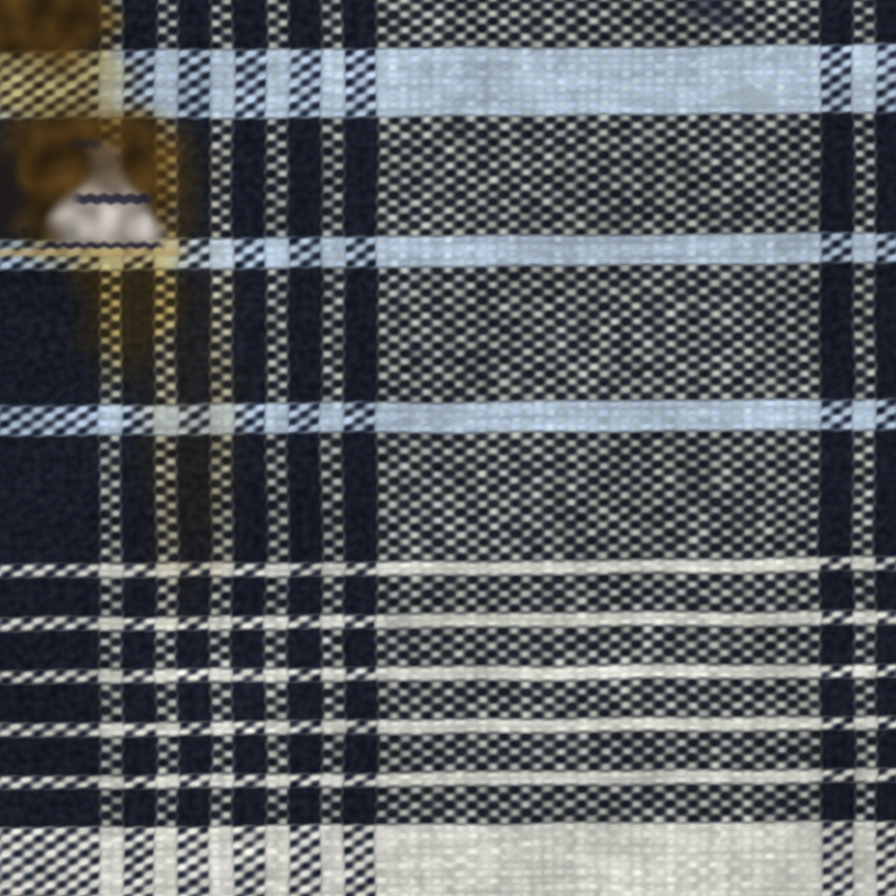
A three.js fragment shader for this texture:

```glsl
// Plain-weave checked cloth: navy and cream warp crossed by navy, pale blue and cream weft.
// A smooth checkerboard field blends the upper thread; soft bands colour the stripes.
// Noise adds slubs, and soft ellipses lay a rusty stain around a small worn opening.
varying vec2 vUv;

vec2 gradientAt(vec2 cell) {
  float angle = 6.2832 * fract(sin(dot(cell, vec2(127.1, 311.7))) * 4375.85);
  return vec2(cos(angle), sin(angle));
}

float gradientNoise(vec2 p) {
  vec2 i = floor(p), f = fract(p);
  vec2 u = f * f * f * (f * (f * 6.0 - 15.0) + 10.0);
  vec2 e = vec2(1.0, 0.0);
  float low = mix(dot(gradientAt(i), f), dot(gradientAt(i + e), f - e), u.x);
  float high = mix(dot(gradientAt(i + e.yx), f - e.yx), dot(gradientAt(i + 1.0), f - 1.0), u.x);
  return mix(low, high, u.y);
}

// Soft interval from a to b with edge half-width s
float band(float x, float a, float b, float s) {
  return smoothstep(a - s, a + s, x) - smoothstep(b - s, b + s, x);
}

float blob(vec2 p, vec2 centre, vec2 radius) {
  return 1.0 - smoothstep(0.5, 1.2, length((p - centre) / radius));
}

vec3 weave(vec2 p) {
  // Thread coordinates, one unit per thread, slightly tilted and sagging
  vec2 t = (p + vec2(0.0, 0.008 * (p.x - 0.5))) * vec2(80.84, 118.9) + vec2(0.0, 0.62);
  t += 0.35 * vec2(gradientNoise(p * 9.0), gradientNoise(p * 9.0 + 37.0));

  // Stripe layout: five warp pairs, a wide panel, and the next pair
  float paleWarp = band(t.x, 34.0, 74.0, 0.3) + band(t.x, 77.0, 79.0, 0.3);
  float creamWeft = band(t.y, 110.0, 140.0, 0.4);
  for (int k = 0; k < 5; k++) {
    float n = float(k);
    paleWarp += band(t.x, 9.0 + 5.0 * n, 11.0 + 5.0 * n, 0.3);
    creamWeft += band(t.y, 75.15 + 7.0 * n, 76.85 + 7.0 * n, 0.45);
  }
  float blueWeft = band(t.y, 7.0, 16.0, 0.45) + band(t.y, 32.0, 36.0, 0.45)
                 + band(t.y, 54.0, 58.0, 0.45);

  vec3 warp = mix(vec3(0.085, 0.105, 0.16), vec3(0.69, 0.70, 0.67), paleWarp);
  vec3 weft = mix(vec3(0.10, 0.115, 0.145), vec3(0.82, 0.82, 0.79), creamWeft);
  weft = mix(weft, vec3(0.67, 0.74, 0.82), blueWeft);
  // Pale warp is lit by the pale weft beside it
  warp = mix(warp, vec3(0.80, 0.80, 0.77), 0.8 * creamWeft * paleWarp);
  warp = mix(warp, vec3(0.69, 0.76, 0.82), 0.8 * blueWeft * paleWarp);

  // Uneven yarn along each direction
  warp *= 1.0 + 0.3 * gradientNoise(vec2(t.x * 0.9, t.y * 0.15));
  weft *= 1.0 + 0.25 * gradientNoise(vec2(t.x * 0.15, t.y * 0.9) + 19.0);

  // Over-under field: round dots on pale warp, leaning dashes on navy warp
  vec2 a = 3.14159 * t;
  float slant = mix(0.3, 0.03, paleWarp);
  float field = sin(a.x) * sin(a.y) - slant * cos(a.x) * cos(a.y);
  field += 0.5 * gradientNoise(t * 0.47 + 5.0);
  vec3 cloth = mix(weft, warp, smoothstep(-0.95, 1.35, field));
  return cloth * (0.95 + 0.07 * abs(field));
}

void main() {
  vec2 p = vec2(vUv.x, 1.0 - vUv.y);
  vec3 colour = weave(p);

  // Broad fading and fine fibre grain
  colour *= 1.0 + 0.14 * gradientNoise(p * 6.0 + 11.0);
  colour += 0.05 * gradientNoise(p * 110.0);

  // Rust stain with a ragged edge
  vec2 ragged = p + 0.022 * vec2(gradientNoise(p * 22.0), gradientNoise(p * 22.0 + 53.0));
  float scorch = blob(ragged, vec2(0.10, 0.20), vec2(0.125, 0.10));
  float corner = blob(ragged, vec2(0.04, 0.02), vec2(0.09, 0.065));
  float stain = max(scorch, corner);
  stain = max(stain, 0.8 * blob(ragged, vec2(0.05, 0.09), vec2(0.10, 0.06)));
  stain = max(stain, 0.75 * blob(ragged, vec2(0.145, 0.31), vec2(0.075, 0.12)));
  stain = max(stain, 0.25 * blob(ragged, vec2(0.21, 0.45), vec2(0.07, 0.24)));
  colour = mix(colour, colour * vec3(0.85, 0.74, 0.45) + vec3(0.13, 0.085, 0.01), stain);
  vec3 rust = vec3(0.29, 0.20, 0.085) * (1.0 + 0.9 * gradientNoise(p * 32.0));
  colour = mix(colour, rust, 0.65 * max(scorch * band(p.y, 0.11, 0.275, 0.012), corner));

  // Dark frayed patch beside the opening
  colour = mix(colour, vec3(0.09, 0.09, 0.11), 0.8 * blob(ragged, vec2(0.005, 0.215), vec2(0.03, 0.045)));

  // Opening: dim neck widening to a pale dome, crossed by dark threads
  float halfWidth = mix(0.014, 0.064, smoothstep(0.16, 0.265, ragged.y));
  float side = abs(ragged.x - 0.117);
  float opening = (1.0 - smoothstep(-0.014, 0.010, side - halfWidth)) * band(p.y, 0.16, 0.273, 0.012);
  vec3 lining = mix(vec3(0.38, 0.32, 0.25), vec3(0.80, 0.77, 0.75), smoothstep(0.18, 0.25, p.y));
  lining *= 1.0 - 4.0 * side + 0.35 * gradientNoise(p * 40.0);
  colour = mix(colour, lining, 0.95 * opening);
  float threadY = p.y - 0.001 * sin(p.x * 420.0);
  float seam = band(threadY, 0.217, 0.227, 0.003) * band(p.x, 0.085, 0.168, 0.008);
  seam = max(seam, 0.6 * band(threadY, 0.156, 0.166, 0.004) * band(p.x, 0.08, 0.112, 0.008));
  seam = max(seam, band(threadY, 0.271, 0.277, 0.003) * band(p.x, 0.05, 0.18, 0.008));
  colour = mix(colour, vec3(0.11, 0.11, 0.18), 0.8 * seam);

  // Gilded weft at the lower lip
  float lip = band(threadY, 0.278, 0.286, 0.003) * band(p.x, -0.1, 0.2, 0.01);
  colour = mix(colour, vec3(0.72, 0.63, 0.42), 0.7 * lip);

  // Lint and bruised yarn near the top right
  float lint = blob(ragged, vec2(0.838, 0.113), vec2(0.035, 0.011));
  colour = mix(colour, vec3(0.60, 0.66, 0.68), 0.7 * lint);
  colour = mix(colour, vec3(0.12, 0.14, 0.22), 0.5 * blob(ragged, vec2(0.80, 0.014), vec2(0.035, 0.014)));

  gl_FragColor = vec4(clamp(colour, 0.0, 1.0), 1.0);
}
```
